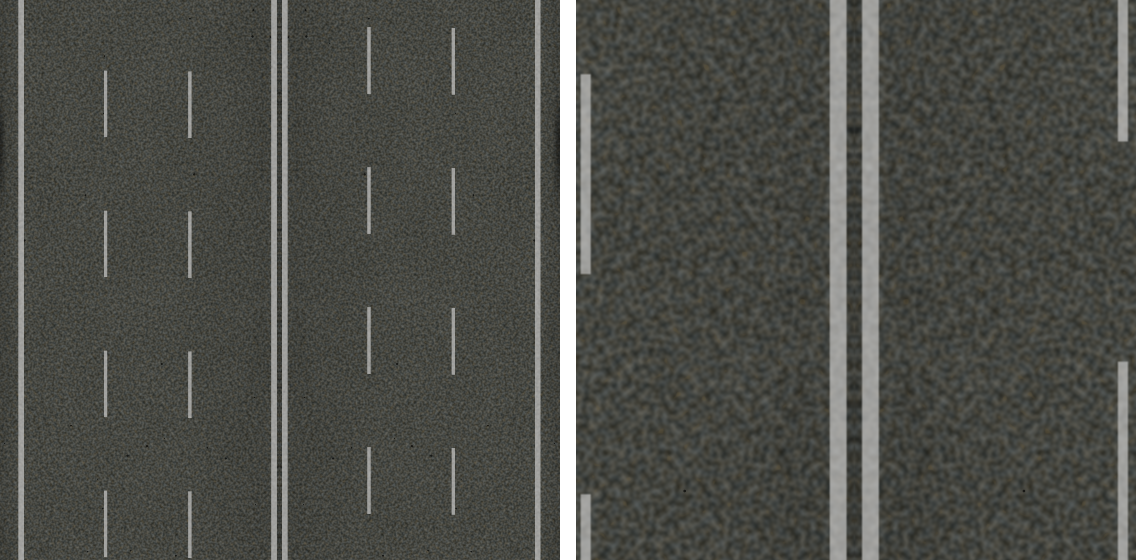
Left, the full canvas; right, a detail of the centre.
This texture is drawn by a three.js fragment shader. Its source:

```glsl
// Six-lane asphalt road from above: solid edges, double centre line, dashed lanes.
#define AXIS 0.499           // x of the road's centre
#define CENTRE_OFFSET 0.0096 // axis to each centre line
#define EDGE_OFFSET 0.4612   // axis to each edge line
#define LANE_OFFSET 0.1599   // axis to the inner dashes
#define LANE_STEP 0.1505     // inner to outer dashes
#define SOLID_WIDTH 0.0100
#define DASH_WIDTH 0.0060
#define DASH_LENGTH 0.1190
#define DASH_ROWS 4.0
#define SOFTNESS 0.0009
#define GRAIN 0.125          // contrast of the stone grain

varying vec2 vUv;

const vec3 ASPHALT = vec3(0.277, 0.281, 0.258);
const vec3 OCHRE = vec3(0.39, 0.35, 0.25);
const vec3 PAINT = vec3(0.635, 0.635, 0.625);

float hash(vec2 p) {
  vec3 q = fract(p.xyx * 0.1031);
  q += dot(q, q.yzx + 33.33);
  return fract((q.x + q.y) * q.z);
}

float corner(vec2 cell, vec2 offset, vec2 f) {
  float angle = 6.28318 * hash(cell + offset);
  return dot(vec2(cos(angle), sin(angle)), f - offset);
}

float gradientNoise(vec2 p) {
  vec2 cell = floor(p), f = fract(p);
  vec2 u = f * f * f * (f * (f * 6.0 - 15.0) + 10.0);
  vec2 e = vec2(1.0, 0.0);
  return mix(mix(corner(cell, e.yy, f), corner(cell, e.xy, f), u.x),
             mix(corner(cell, e.yx, f), corner(cell, e.xx, f), u.x), u.y);
}

// Soft stripe of the given full width around d = 0
float stripe(float d, float width) {
  return 1.0 - smoothstep(-SOFTNESS, SOFTNESS, abs(d) - 0.5 * width);
}

float band(float d, float radius) {
  return exp(-d * d / (radius * radius));
}

// Sparse dark holes, jittered inside a grid
float pits(vec2 p) {
  vec2 g = p * 36.0, cell = floor(g);
  vec2 jitter = 0.2 + 0.6 * vec2(hash(cell + 17.3), hash(cell + 41.7));
  float radius = mix(0.04, 0.10, hash(cell + 63.1));
  float hole = 1.0 - smoothstep(0.4 * radius, radius, length(fract(g) - jitter));
  return hole * step(0.95, hash(cell + 5.9));
}

vec3 asphalt(vec2 p) {
  // Turned lattice keeps the grain free of axis-aligned patterns
  vec2 q = mat2(0.8, 0.6, -0.6, 0.8) * p + 3.0;
  float fine = gradientNoise(q * 263.0);
  float coarse = gradientNoise(q * 147.0 + 31.0);
  float mottle = gradientNoise(q * 9.0) + 0.6 * gradientNoise(q * 27.0 + 9.0);
  float warmth = gradientNoise(q * 185.0 + 77.0);

  vec3 color = ASPHALT + GRAIN * (fine + 0.6 * coarse) + 0.015 * mottle;
  color += 0.030 * warmth * vec3(1.0, 0.1, -1.0);
  color = mix(color, OCHRE, 0.45 * smoothstep(0.38, 0.62, warmth));

  // Worn inner lanes, dirty shoulders and faint wheel streaks
  float streak = gradientNoise(vec2(p.x * 210.0, p.y * 34.0));
  float tracks = band(p.x - 0.42, 0.012) + band(p.x - 0.036, 0.009);
  float shade = 1.0 - 0.07 * band(p.x, 0.11);
  shade -= 0.10 * smoothstep(EDGE_OFFSET, 0.5, p.x);
  shade -= 0.40 * smoothstep(0.486, 0.500, p.x) * band(p.y - 0.74, 0.07);
  shade -= 0.22 * tracks * max(streak, 0.0);

  // Short cross cracks between the two centre lines
  float cracks = smoothstep(0.1, 0.5, gradientNoise(vec2(p.x * 50.0, p.y * 135.0)));
  shade -= (0.07 + 0.25 * cracks) * stripe(p.x, CENTRE_OFFSET);
  return color * shade * (1.0 - 0.65 * pits(p));
}

float markings(float x, float y, float side) {
  float mask = max(stripe(x - CENTRE_OFFSET, SOLID_WIDTH),
                   stripe(x - EDGE_OFFSET, SOLID_WIDTH));
  float phase = side < 0.0 ? 0.0645 : 0.1419;
  for (int i = 0; i < 2; i++) {
    float column = float(i);
    // The right column of each pair sits slightly lower
    float lag = 0.0015 * (side * (column - 0.5) + 0.5);
    float along = fract((y - phase + lag) * DASH_ROWS + 0.5) - 0.5;
    float across = x - LANE_OFFSET - column * LANE_STEP;
    mask = max(mask, stripe(across, DASH_WIDTH) * stripe(along / DASH_ROWS, DASH_LENGTH));
  }
  return mask;
}

void main() {
  // Both carriageways share one mirrored surface; only the dashes shift
  float side = vUv.x < AXIS ? -1.0 : 1.0;
  vec2 p = vec2(abs(vUv.x - AXIS), vUv.y);
  vec3 road = asphalt(p);
  vec3 paint = PAINT + 0.05 * gradientNoise(p * 171.0 + 13.0) + 0.25 * (road - ASPHALT);
  gl_FragColor = vec4(mix(road, paint, markings(p.x, p.y, side)), 1.0);
}
```
